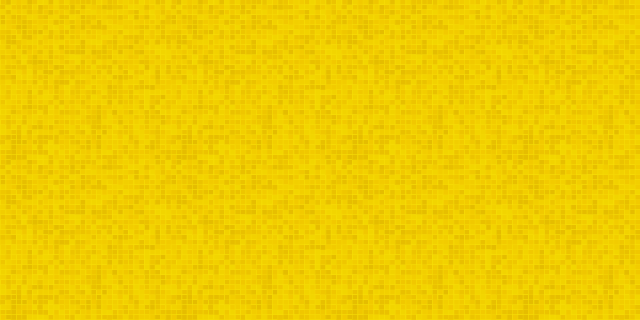
Give the GLSL for this pattern, as a WebGL 2 fragment shader.

```glsl
#version 300 es
precision highp float;
// Golden mosaic: small tiles in mixed yellows with thin pale seams, repeating every 32 tiles.

uniform vec2 u_resolution;
out vec4 outColor;

float hash(vec2 p) {
    vec3 q = fract(vec3(p.xyx) * vec3(0.1031, 0.1030, 0.0973));
    q += dot(q, q.yzx + 33.33);
    return fract((q.x + q.y) * q.z);
}

// Dot of a random lattice gradient with the offset; the lattice wraps every 8 cells.
float gradientDot(vec2 cell, vec2 offset) {
    float angle = 6.2832 * hash(mod(cell, 8.0) + 71.0);
    return dot(vec2(cos(angle), sin(angle)), offset);
}

float gradientNoise(vec2 p) {
    vec2 i = floor(p), f = fract(p);
    vec2 s = f * f * (3.0 - 2.0 * f);
    vec2 e = vec2(1.0, 0.0);
    return mix(mix(gradientDot(i, f), gradientDot(i + e, f - e), s.x),
               mix(gradientDot(i + e.yx, f - e.yx), gradientDot(i + 1.0, f - 1.0), s.x), s.y);
}

vec3 mosaic(vec2 p) {
    vec2 tile = mod(floor(p), 32.0);
    vec2 inside = fract(p);

    // Tile tone: mostly random, with soft clumps of light and dark
    float tone = hash(tile + 5.0) + 0.35 * gradientNoise((tile + 0.5) / 4.0);
    float green = mix(0.74, 0.835, clamp(tone, 0.0, 1.0));
    vec3 color = vec3(min(0.95, green + 0.16), green, 0.0);

    // Seams on the left and lower edges, each of its own strength
    vec2 strength = mix(vec2(0.25), vec2(0.9), vec2(hash(tile + 113.0), hash(tile + 241.0)));
    vec2 seam = strength * (1.0 - step(0.16, inside));
    return mix(color, vec3(0.965, 0.875, 0.02), max(seam.x, seam.y));
}

void main() {
    // Average a 4 by 4 grid of samples to smooth the edges
    vec3 sum = vec3(0.0);
    for (int k = 0; k < 16; k++) {
        vec2 jitter = (vec2(k % 4, k / 4) + 0.5) / 4.0 - 0.5;
        sum += mosaic((gl_FragCoord.xy + jitter) / u_resolution * vec2(120.0, 64.0));
    }
    outColor = vec4(sum / 16.0, 1.0);
}
```
